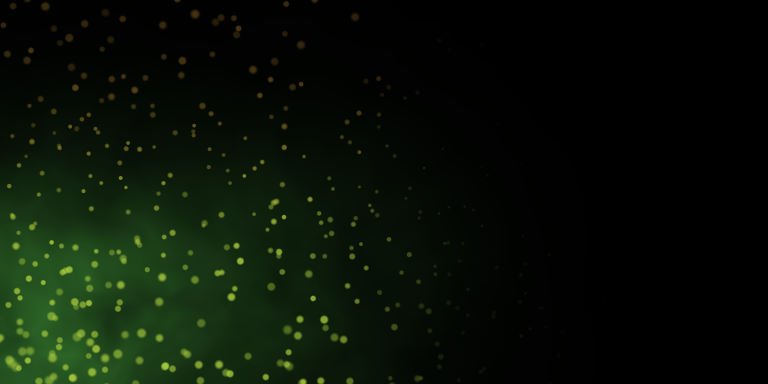
Give the GLSL for this background, as a WebGL 2 fragment shader.

```glsl
#version 300 es
precision highp float;

uniform vec2 u_resolution;
out vec4 fragColor;

const vec3 MIST_GREEN = vec3(0.44, 1.0, 0.38);
const vec3 SPARK_LIME = vec3(0.68, 0.82, 0.24);
const vec3 SPARK_AMBER = vec3(0.66, 0.48, 0.16);
const int SPARK_LAYERS = 4;
const float CELL_SIZE = 0.075;

vec3 hash3(vec2 cell, float seed) {
    vec3 h = fract(vec3(cell.xyx + seed * 17.3) * vec3(0.1031, 0.103, 0.0973));
    h += dot(h, h.yxz + 33.33);
    return fract((h.xxy + h.yxx) * h.zyx);
}

vec2 gradient(vec2 corner) {
    float angle = 6.2832 * hash3(corner, 5.0).x;
    return vec2(cos(angle), sin(angle));
}

float gradientNoise(vec2 p) {
    vec2 i = floor(p), f = fract(p);
    vec2 u = f * f * f * (f * (f * 6.0 - 15.0) + 10.0);
    vec2 e = vec2(1.0, 0.0);
    float low = mix(dot(gradient(i), f), dot(gradient(i + e), f - e), u.x);
    float high = mix(dot(gradient(i + e.yx), f - e.yx),
                     dot(gradient(i + e.xx), f - e.xx), u.x);
    return mix(low, high, u.y);
}

float fbm(vec2 p) {
    float sum = 0.0, amplitude = 0.6;
    for (int i = 0; i < 4; i++) {
        sum += amplitude * gradientNoise(p);
        p = mat2(1.6, 1.2, -1.2, 1.6) * p + 7.1;
        amplitude *= 0.5;
    }
    return sum;
}

float softBlob(vec2 p, vec2 center, vec2 size) {
    vec2 q = (p - center) / size;
    return exp(-dot(q, q));
}

float fadeRight(float x, float start, float end) {
    return 1.0 - smoothstep(start, end, x);
}

// Smoky light, brightest in the lower left corner
vec3 mist(vec2 p) {
    float core = 0.27 * softBlob(p, vec2(0.05, 0.14), vec2(0.42, 0.32));
    float haze = 0.15 * softBlob(p, vec2(0.38, 0.2), vec2(0.75, 0.42));
    vec2 warp = 0.2 * vec2(fbm(p * 2.0 + 3.0), fbm(p * 2.0 + 11.0));
    float smoke = clamp(1.0 + 1.1 * fbm(p * 3.0 + warp * 3.0), 0.35, 1.6);
    return MIST_GREEN * (core + haze) * smoke * fadeRight(p.x, 0.85, 1.75);
}

// Chance that a cell at p holds a spark
float sparkDensity(vec2 p) {
    float cluster = softBlob(p, vec2(0.08, 0.15), vec2(0.36, 0.4));
    float spread = mix(0.42, 0.3, smoothstep(0.5, 0.9, p.y));
    float slope = p.x + 0.75 * max(p.y - 0.4, 0.0);
    return max(0.9 * cluster, spread * fadeRight(slope, 0.85, 1.8));
}

float sparkOpacity(vec2 p) {
    float height = mix(0.72, 0.36, smoothstep(0.35, 0.9, p.y));
    return height * mix(0.1, 1.0, fadeRight(p.x, 0.75, 1.25)) * fadeRight(p.x, 1.2, 1.75);
}

// Sparks are sharpest at mid height and blur above and below
float sparkRadius(vec2 p) {
    float defocus = smoothstep(0.0, 0.45, abs(p.y - 0.55));
    return mix(0.0055, 0.0095, defocus) * mix(0.5, 1.0, fadeRight(p.x, 0.7, 1.4));
}

float disc(float dist, float radius, float softness) {
    return 1.0 - smoothstep(radius - softness, radius + softness, dist);
}

vec4 sparkLayer(vec2 p, float seed, float pixel) {
    float angle = 0.35 + seed * 0.8;
    mat2 turn = mat2(cos(angle), sin(angle), -sin(angle), cos(angle));
    vec2 cell = floor(turn * p / CELL_SIZE) + 64.0;
    vec3 rnd = hash3(cell, seed);
    vec3 variation = hash3(cell, seed + 9.0);
    vec2 center = (cell - 64.0 + mix(vec2(0.18), vec2(0.82), rnd.xy)) * CELL_SIZE * turn;

    float present = step(rnd.z, sparkDensity(center));
    float radius = sparkRadius(center) * mix(0.75, 1.2, variation.x);
    float softness = max(radius * mix(0.3, 0.6, variation.y), 0.6 * pixel);
    float alpha = disc(distance(p, center), radius, softness);
    alpha *= present * sparkOpacity(center) * mix(0.55, 1.15, variation.z);
    vec3 color = mix(SPARK_LIME, SPARK_AMBER, smoothstep(0.3, 0.85, center.y));
    return vec4(color, clamp(alpha, 0.0, 1.0));
}

void main() {
    vec2 p = gl_FragCoord.xy / u_resolution.y;
    vec3 color = mist(p);
    for (int i = 0; i < SPARK_LAYERS; i++) {
        vec4 spark = sparkLayer(p, float(i) + 1.0, 1.0 / u_resolution.y);
        color = mix(color, spark.rgb, spark.a);
    }
    fragColor = vec4(color, 1.0);
}
```
